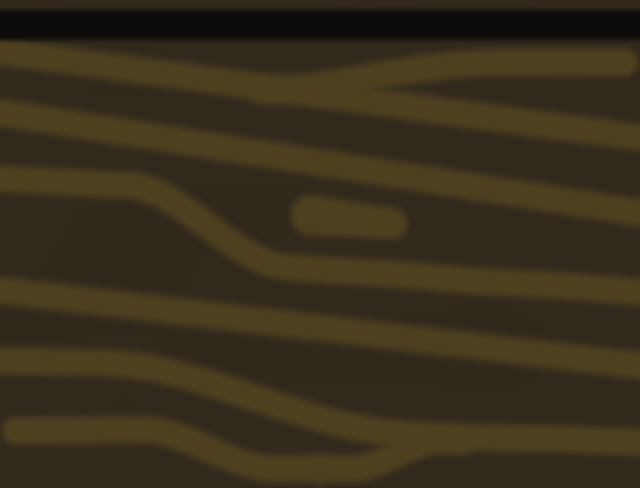
Write a Shadertoy shader that draws this texture.

```glsl
// Dark wooden plank with soft ochre grain strands, one knot and a black seam.

const vec3 WOOD_COLOR  = vec3(0.190, 0.160, 0.108);
const vec3 GRAIN_COLOR = vec3(0.305, 0.250, 0.122);
const vec3 SEAM_COLOR  = vec3(0.052, 0.048, 0.043);

const float GRAIN_RADIUS   = 0.0275;
const float GRAIN_SOFTNESS = 0.014;
const float JOIN_BLEND     = 0.012;
const float WOBBLE_SHARE   = 0.10;   // waviness relative to a strand's bend
const float WOBBLE_FREQ    = 8.0;
const float TONE_VARIATION = 0.02;

const float SEAM_CENTER   = 0.051;
const float SEAM_RADIUS   = 0.031;
const float SEAM_SOFTNESS = 0.009;
const float PLANK_PERIOD  = 0.986;

// Knot ends as x, y, radius in canvas heights, y pointing down
const vec3 KNOT_LEFT  = vec3(0.638, 0.441, 0.041);
const vec3 KNOT_RIGHT = vec3(0.803, 0.458, 0.032);

// Strand course: start height, slope, bend height, unused end is the bend's start
const int STRANDS = 8;
const vec4 COURSE[STRANDS] = vec4[](
    vec4(0.106,  0.176,  0.000, 0.00),
    vec4(0.187,  0.000, -0.059, 0.38),
    vec4(0.231,  0.205,  0.000, 0.00),
    vec4(0.361,  0.090,  0.146, 0.20),
    vec4(0.595,  0.154,  0.000, 0.00),
    vec4(0.735,  0.040,  0.130, 0.15),
    vec4(0.880,  0.000,  0.080, 0.22),
    vec4(0.960,  0.000, -0.057, 0.55));

// Strand extent: bend end, first x, last x
const vec3 EXTENT[STRANDS] = vec3[](
    vec3(1.00, -0.1, 1.100),
    vec3(0.78, 0.41, 0.975),
    vec3(1.00, -0.1, 1.100),
    vec3(0.45, -0.1, 1.100),
    vec3(1.00, -0.1, 1.100),
    vec3(0.65, -0.1, 1.100),
    vec3(0.43, 0.025, 0.500),
    vec3(0.69, 0.50, 0.720));

float hash(vec2 cell) {
    vec3 q = fract(cell.xyx * 0.1031);
    q += dot(q, q.yzx + 33.33);
    return fract((q.x + q.y) * q.z);
}

float valueNoise(vec2 p) {
    vec2 cell = floor(p), f = fract(p);
    f = f * f * (3.0 - 2.0 * f);
    return mix(mix(hash(cell), hash(cell + vec2(1, 0)), f.x),
               mix(hash(cell + vec2(0, 1)), hash(cell + vec2(1, 1)), f.x), f.y);
}

float smoothMin(float a, float b, float k) {
    float h = max(k - abs(a - b), 0.0) / k;
    return min(a, b) - 0.25 * h * h * k;
}

float strandHeight(int i, float x) {
    vec4 course = COURSE[i];
    float wobble = valueNoise(vec2(x * WOBBLE_FREQ + 4.0, 2.5)) - 0.5;
    return course.x + course.y * x
         + course.z * smoothstep(course.w, EXTENT[i].x, x)
         + abs(course.z) * WOBBLE_SHARE * wobble;
}

// Distance to a strand with round ends, corrected for its slope
float strandDistance(int i, vec2 p, float aspect) {
    float x = p.x / aspect;
    float nearX = clamp(x, EXTENT[i].y, EXTENT[i].z);
    float y = strandHeight(i, nearX);
    float slope = (strandHeight(i, nearX + 0.01) - y) / (0.01 * aspect);
    float across = (p.y - y) * inversesqrt(1.0 + slope * slope);
    return length(vec2((x - nearX) * aspect, across)) - GRAIN_RADIUS;
}

float knotDistance(vec2 p) {
    vec2 axis = KNOT_RIGHT.xy - KNOT_LEFT.xy, toP = p - KNOT_LEFT.xy;
    float t = clamp(dot(toP, axis) / dot(axis, axis), 0.0, 1.0);
    return length(toP - axis * t) - mix(KNOT_LEFT.z, KNOT_RIGHT.z, t);
}

void mainImage(out vec4 fragColor, in vec2 fragCoord) {
    float aspect = iResolution.x / iResolution.y;
    vec2 p = vec2(fragCoord.x, iResolution.y - fragCoord.y) / iResolution.y;

    // Grain: the knot joined with all strands
    float grain = knotDistance(vec2(p.x * 1.3128 / aspect, p.y));
    for (int i = 0; i < STRANDS; i++)
        grain = smoothMin(grain, strandDistance(i, p, aspect), JOIN_BLEND);
    float grainMask = 1.0 - smoothstep(-GRAIN_SOFTNESS, GRAIN_SOFTNESS, grain);
    vec3 color = mix(WOOD_COLOR, GRAIN_COLOR, grainMask);
    color *= 1.0 + TONE_VARIATION * (valueNoise(p * vec2(4.0, 7.0)) - 0.5);

    // Seam between planks, repeated down the canvas
    float row = fract((p.y - SEAM_CENTER) / PLANK_PERIOD + 0.5) - 0.5;
    float seam = abs(row) * PLANK_PERIOD - SEAM_RADIUS;
    color = mix(SEAM_COLOR, color, smoothstep(-SEAM_SOFTNESS, SEAM_SOFTNESS, seam));

    fragColor = vec4(color, 1.0);
}
```
